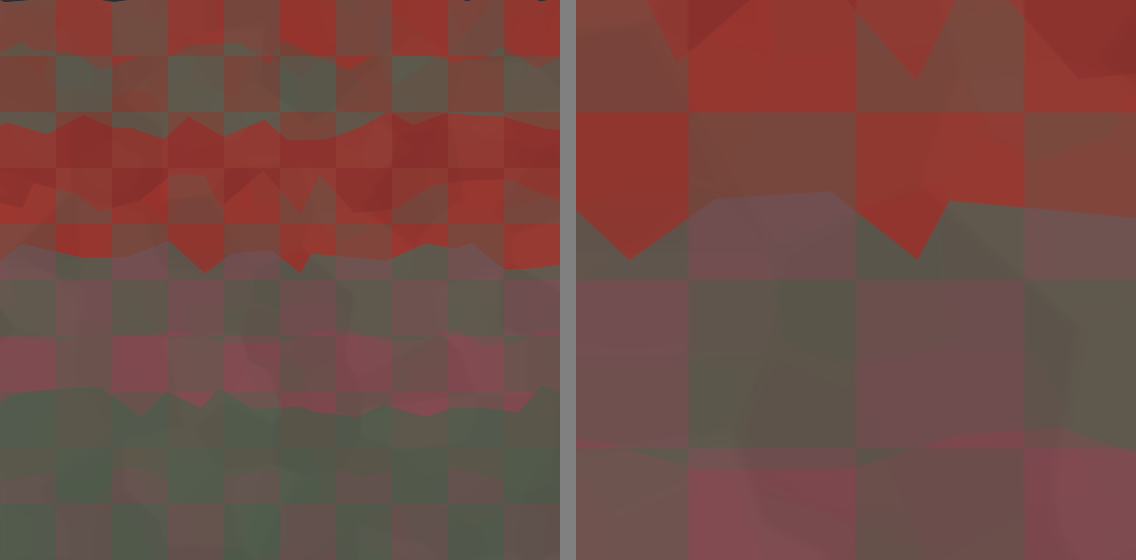
Left, the full canvas; right, a detail of the centre.
This background is drawn by a three.js fragment shader. Its source:

```glsl
// Ten by ten muted checkerboard crossed by jagged red, pink and green strata.
#define TILES 10.0
#define KNOTS 18.0
#define FACETS 11.0
#define TILE_WEAR 0.16
#define FACET_TINT 0.36
#define FACET_SHADE 0.035
#define SOFT 0.001

varying vec2 vUv;

float hash(vec2 p) {
  return fract(sin(dot(p, vec2(127.1, 311.7))) * 43758.55);
}

// Corner of a ridge: irregular spacing across, random height in -1..1
vec2 knot(float i, float seed) {
  float x = i + 0.75 * hash(vec2(i, seed));
  return vec2(x / KNOTS, 2.0 * hash(vec2(seed, i + 40.0)) - 1.0);
}

// Signed distance above a broken line through the corners
float ridge(vec2 p, float level, float amp) {
  float seed = floor(level * 97.0);
  float i = floor(p.x * KNOTS);
  if (p.x < knot(i, seed).x) i -= 1.0;
  vec2 a = knot(i, seed);
  vec2 b = knot(i + 1.0, seed);
  float slope = amp * (b.y - a.y) / (b.x - a.x);
  float height = level + amp * a.y + slope * (p.x - a.x);
  return (p.y - height) / sqrt(1.0 + slope * slope);
}

// Cellular noise with softly joined flat facets
float facets(vec2 p) {
  vec2 cell = floor(p);
  float sum = 0.0;
  float total = 0.0;
  for (int y = -1; y <= 1; y++) {
    for (int x = -1; x <= 1; x++) {
      vec2 id = cell + vec2(float(x), float(y));
      vec2 site = id + vec2(hash(id), hash(id + 57.0));
      float weight = exp(-45.0 * length(p - site)) + 1e-30;
      sum += weight * hash(id + 113.0);
      total += weight;
    }
  }
  return sum / total - 0.5;
}

// Replaces both tile colours above a ridge
void stratum(inout vec3 even, inout vec3 odd, float level, float amp,
             vec3 evenAbove, vec3 oddAbove) {
  float above = smoothstep(-SOFT, SOFT, ridge(vUv, level, amp));
  even = mix(even, evenAbove, above);
  odd = mix(odd, oddAbove, above);
}

void main() {
  // Strata from the bottom up
  vec3 even = vec3(0.325, 0.350, 0.297);
  vec3 odd = vec3(0.390, 0.322, 0.304);
  stratum(even, odd, 0.160, 0.024, vec3(0.325, 0.352, 0.298), vec3(0.355, 0.340, 0.290));
  stratum(even, odd, 0.283, 0.028, vec3(0.425, 0.320, 0.302), vec3(0.495, 0.290, 0.312));
  stratum(even, odd, 0.402, 0.020, vec3(0.370, 0.340, 0.298), vec3(0.440, 0.314, 0.314));
  stratum(even, odd, 0.536, 0.036, vec3(0.582, 0.217, 0.188), vec3(0.480, 0.275, 0.236));
  stratum(even, odd, 0.655, 0.040, vec3(0.545, 0.195, 0.178), vec3(0.560, 0.228, 0.198));
  stratum(even, odd, 0.774, 0.028, vec3(0.467, 0.272, 0.228), vec3(0.372, 0.340, 0.292));
  stratum(even, odd, 0.900, 0.030, vec3(0.580, 0.220, 0.190), vec3(0.465, 0.290, 0.248));
  stratum(even, odd, 1.016, 0.022, vec3(0.175, 0.175, 0.200), vec3(0.175, 0.175, 0.200));

  // Checker with soft edges
  vec2 grid = vUv * TILES;
  vec2 wave = clamp(sin(3.14159 * grid) / (3.14159 * TILES * SOFT), -1.0, 1.0);
  float checker = 0.5 + 0.5 * wave.x * wave.y;

  // Uneven tint per tile and per facet
  float wear = TILE_WEAR * (hash(floor(grid) + 9.0) - 0.5) * abs(wave.x * wave.y);
  float facet = facets(vUv * FACETS);
  vec3 color = mix(odd, even, checker + wear + FACET_TINT * facet);
  color *= 1.0 + FACET_SHADE * 2.0 * facets(vUv * FACETS * 0.7 + 31.0);

  gl_FragColor = vec4(color, 1.0);
}
```
